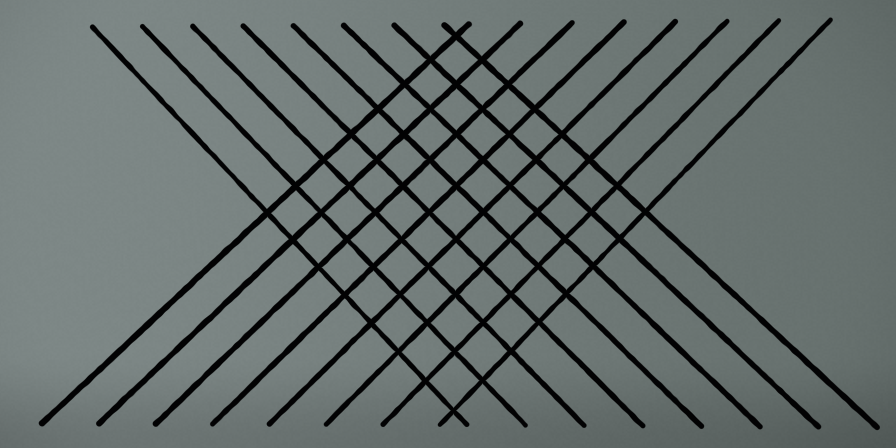
Reproduce this pattern procedurally as a Shadertoy shader.

```glsl
const int LINE_COUNT = 8;

// Falling lines: end points of the first and last line (canvas height = 1)
const vec2 FALL_TOP_FIRST = vec2(0.206, 0.940);
const vec2 FALL_TOP_LAST = vec2(0.992, 0.944);
const vec2 FALL_LOW_FIRST = vec2(1.042, 0.052);
const vec2 FALL_LOW_LAST = vec2(1.958, 0.046);

// Rising lines
const vec2 RISE_TOP_FIRST = vec2(1.046, 0.946);
const vec2 RISE_TOP_LAST = vec2(1.854, 0.956);
const vec2 RISE_LOW_FIRST = vec2(0.094, 0.055);
const vec2 RISE_LOW_LAST = vec2(0.982, 0.052);

// Half widths, first to last line
const vec2 FALL_WIDTH = vec2(0.0054, 0.0064);
const vec2 RISE_WIDTH = vec2(0.0068, 0.0053);
const float EDGE_WOBBLE = 0.0010;
const float WOBBLE_SCALE = 70.0;

const vec3 INK = vec3(0.008, 0.008, 0.010);
const vec3 WALL_LIGHT = vec3(0.490, 0.530, 0.525);
const vec3 WALL_DARK = vec3(0.405, 0.445, 0.435);
const float GRAIN = 0.012;
const float GRAIN_SCALE = 256.0;

float hash(vec2 p) {
    return fract(sin(dot(p, vec2(127.1, 311.7))) * 43758.5453);
}

float valueNoise(vec2 p) {
    vec2 cell = floor(p), f = fract(p);
    f = f * f * (3.0 - 2.0 * f);
    return mix(mix(hash(cell), hash(cell + vec2(1, 0)), f.x),
               mix(hash(cell + vec2(0, 1)), hash(cell + vec2(1, 1)), f.x), f.y);
}

float segmentDistance(vec2 p, vec2 a, vec2 b) {
    vec2 ab = b - a;
    float along = clamp(dot(p - a, ab) / dot(ab, ab), 0.0, 1.0);
    return length(p - a - ab * along);
}

// Signed distance to both fans of lines
float latticeDistance(vec2 p) {
    float d = 1e3;
    for (int i = 0; i < LINE_COUNT; i++) {
        float t = float(i) / float(LINE_COUNT - 1);
        float fall = segmentDistance(p, mix(FALL_TOP_FIRST, FALL_TOP_LAST, t),
                                        mix(FALL_LOW_FIRST, FALL_LOW_LAST, t));
        float rise = segmentDistance(p, mix(RISE_TOP_FIRST, RISE_TOP_LAST, t),
                                        mix(RISE_LOW_FIRST, RISE_LOW_LAST, t));
        d = min(d, fall - mix(FALL_WIDTH.x, FALL_WIDTH.y, t));
        d = min(d, rise - mix(RISE_WIDTH.x, RISE_WIDTH.y, t));
    }
    return d;
}

// Grey-green wall, lit from the left and dimmer towards the corners
vec3 wallColor(vec2 p) {
    vec3 color = mix(WALL_LIGHT, WALL_DARK, smoothstep(0.1, 2.0, p.x));
    float bottomShade = 0.14 * smoothstep(0.22, 0.0, p.y);
    float cornerShade = 0.13 * smoothstep(0.7, 1.15, length((p - vec2(0.95, 0.5)) * vec2(0.8, 1.0)));
    color *= 1.0 - bottomShade - cornerShade;
    return color + GRAIN * (valueNoise(p * GRAIN_SCALE) - 0.5);
}

void mainImage(out vec4 fragColor, in vec2 fragCoord) {
    vec2 p = fragCoord / iResolution.y;
    float pixel = 1.0 / iResolution.y;

    // Slightly rough painted edges
    float wobble = EDGE_WOBBLE * (2.0 * valueNoise(p * WOBBLE_SCALE) - 1.0);
    float d = latticeDistance(p) + wobble;
    float ink = 1.0 - smoothstep(-0.75 * pixel, 0.75 * pixel, d);

    fragColor = vec4(mix(wallColor(p), INK, ink), 1.0);
}
```
